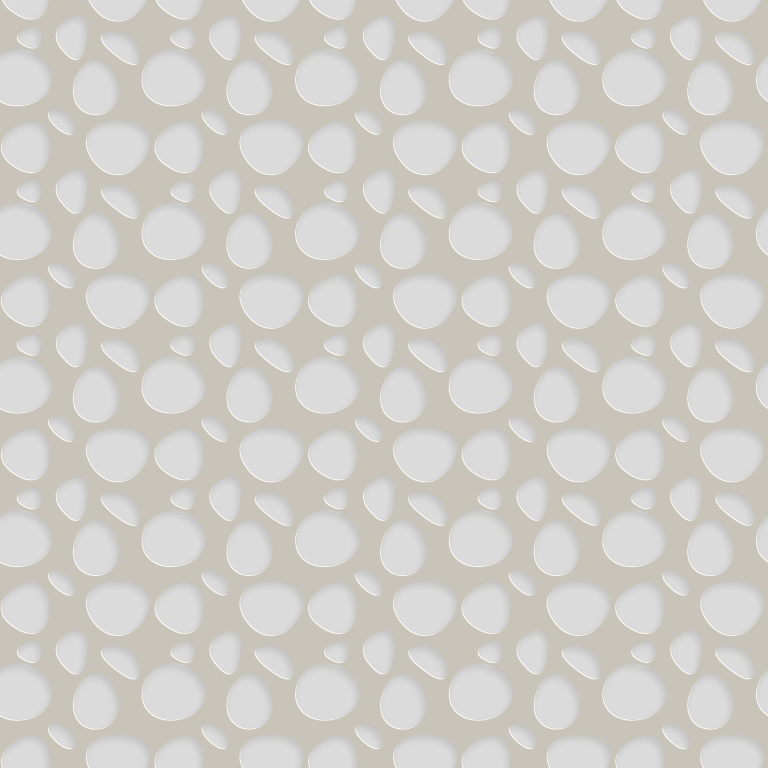
Reproduce this pattern procedurally as a Shadertoy shader.

```glsl
// Paper cut-out pebbles: one tile of eight rounded stones, repeated in a grid.
// Each stone is an ellipse bent by a three-lobed harmonic; shifted copies of
// the same distance field give the pale lower-left rim and the inner shadow.

#define REPEATS      5.0
#define GROUND_COLOR vec3(0.788, 0.769, 0.727)
#define STONE_COLOR  vec3(0.859, 0.859, 0.859)
#define SHADOW_COLOR vec3(0.765, 0.765, 0.762)
#define RIM_COLOR    vec3(0.985, 0.985, 0.975)
#define RIM_SHIFT    vec2(-0.0062, -0.0068)
#define SHADOW_SHIFT vec2(-0.017, -0.027)
#define SHADOW_BLUR  0.045

const int STONE_COUNT = 8;

// Centre (xy) and radii (zw), in tile units
const vec4 PLACEMENT[STONE_COUNT] = vec4[](
    vec4(0.130, 0.495, 0.205, 0.183),
    vec4(0.628, 0.430, 0.146, 0.179),
    vec4(0.407, 0.212, 0.103, 0.053),
    vec4(0.771, 0.052, 0.203, 0.176),
    vec4(0.179, 0.046, 0.155, 0.163),
    vec4(0.199, 0.759, 0.075, 0.066),
    vec4(0.478, 0.762, 0.098, 0.136),
    vec4(0.797, 0.699, 0.143, 0.073));

// Tilt, lobe strength (convex up to 0.125) and lobe direction
const vec3 OUTLINE[STONE_COUNT] = vec3[](
    vec3( 0.00, 0.025, 1.83),
    vec3( 0.00, 0.035, 1.57),
    vec3(-0.73, 0.040, 1.57),
    vec3( 0.00, 0.050, -1.57),
    vec3( 0.00, 0.070, 3.14),
    vec3( 0.00, 0.090, 3.14),
    vec3( 0.00, 0.100, 3.00),
    vec3(-0.66, 0.090, 1.57));

// Signed distance estimate: level set divided by its analytic gradient
float stoneDistance(vec2 p, vec2 radii, vec3 outline) {
    float c = cos(outline.x), s = sin(outline.x);
    vec2 q = vec2(c * p.x + s * p.y, c * p.y - s * p.x) / radii;
    float r = max(length(q), 1e-4);
    vec2 radial = q / r;
    float lobeAngle = 3.0 * (atan(q.y, q.x + 1e-6) - outline.z);
    float bend = 1.0 - outline.y * cos(lobeAngle);
    float twist = 3.0 * outline.y * sin(lobeAngle);
    vec2 gradient = (bend * radial + twist * vec2(-radial.y, radial.x)) / radii;
    return (r * bend - 1.0) / length(gradient);
}

// Distance to the nearest stone, wrapping around the tile
float pebbleField(vec2 p) {
    float nearest = 1e3;
    for (int i = 0; i < STONE_COUNT; i++) {
        vec2 local = fract(p - PLACEMENT[i].xy + 0.5) - 0.5;
        nearest = min(nearest, stoneDistance(local, PLACEMENT[i].zw, OUTLINE[i]));
    }
    return nearest;
}

float coverage(float dist, float pixel) {
    return 1.0 - smoothstep(-0.7 * pixel, 0.7 * pixel, dist);
}

void mainImage(out vec4 fragColor, in vec2 fragCoord) {
    vec2 p = fragCoord / iResolution.xy * REPEATS;
    float pixel = REPEATS / min(iResolution.x, iResolution.y);

    float stone = coverage(pebbleField(p), pixel);
    float rim = coverage(pebbleField(p - RIM_SHIFT), pixel);
    float shadow = smoothstep(-SHADOW_BLUR, SHADOW_BLUR, pebbleField(p - SHADOW_SHIFT));

    // Rim peeks out from under the shaded stone
    vec3 face = mix(STONE_COLOR, SHADOW_COLOR, shadow);
    vec3 color = mix(GROUND_COLOR, RIM_COLOR, rim * (1.0 - stone));
    color = mix(color, face, stone);
    fragColor = vec4(color, 1.0);
}
```
